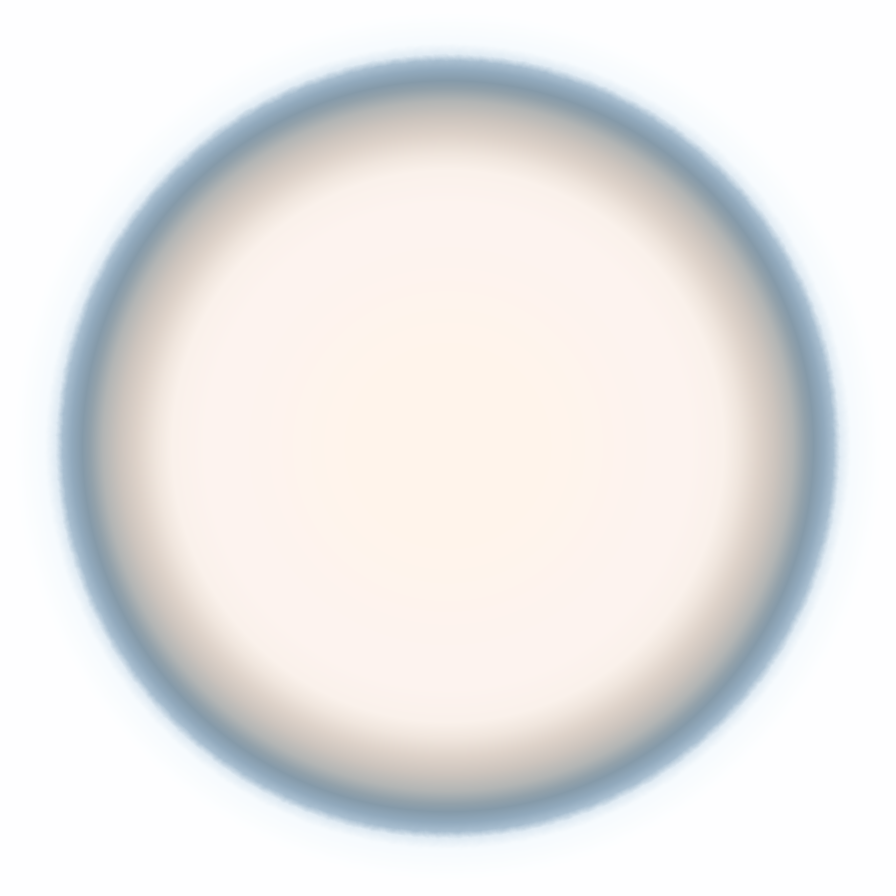
Give the GLSL for this background, as a three.js fragment shader.

```glsl
// A soft cream disc with a beige inner shade and a hazy slate blue rim on white.
// Colour follows the distance from the centre through blended radial bands;
// layered sines roughen the outer edge very slightly.
varying vec2 vUv;

// Fades the colour so far into the next one between two radii.
vec3 band(vec3 base, vec3 next, float from, float to, float radius) {
  return mix(base, next, clamp((radius - from) / (to - from), 0.0, 1.0));
}

// Small uneven ripple made of crossed sine waves, about -1 to 1.
float ripple(vec2 p) {
  float sum = 0.0;
  float weight = 0.5;
  for (int i = 0; i < 3; i++) {
    sum += weight * sin(p.x + 1.7 * sin(p.y)) * sin(p.y + 1.3 * sin(p.x));
    p = mat2(0.8, 0.6, -0.6, 0.8) * p * 1.9 + 2.3;
    weight *= 0.5;
  }
  return sum;
}

void main() {
  vec2 offset = vUv - vec2(0.5, 0.502);
  float radius = length(offset);

  // Roughness grows only near the rim
  radius += 0.0012 * ripple(offset * 260.0) * smoothstep(0.415, 0.435, radius);

  // Cream centre, turning faintly pink outward
  vec3 color = mix(vec3(1.0, 0.957, 0.922), vec3(0.992, 0.953, 0.937),
                   smoothstep(0.08, 0.26, radius));

  // Beige inner shade
  color = band(color, vec3(0.980, 0.945, 0.920), 0.270, 0.308, radius);
  color = band(color, vec3(0.940, 0.900, 0.868), 0.308, 0.326, radius);
  color = band(color, vec3(0.870, 0.825, 0.790), 0.326, 0.347, radius);
  color = band(color, vec3(0.800, 0.768, 0.742), 0.347, 0.366, radius);

  // Grey passage into the dark blue ring
  color = band(color, vec3(0.700, 0.710, 0.708), 0.366, 0.385, radius);
  color = band(color, vec3(0.575, 0.632, 0.668), 0.385, 0.399, radius);
  color = band(color, vec3(0.522, 0.604, 0.664), 0.399, 0.408, radius);

  // Lighter blue rim
  color = band(color, vec3(0.570, 0.664, 0.740), 0.408, 0.420, radius);
  color = band(color, vec3(0.660, 0.746, 0.816), 0.420, 0.430, radius);

  // Pale halo fading to white
  color = band(color, vec3(0.880, 0.922, 0.955), 0.430, 0.438, radius);
  color = band(color, vec3(0.965, 0.982, 0.994), 0.438, 0.449, radius);
  color = band(color, vec3(0.996, 0.998, 1.0), 0.449, 0.485, radius);

  gl_FragColor = vec4(color, 1.0);
}
```
